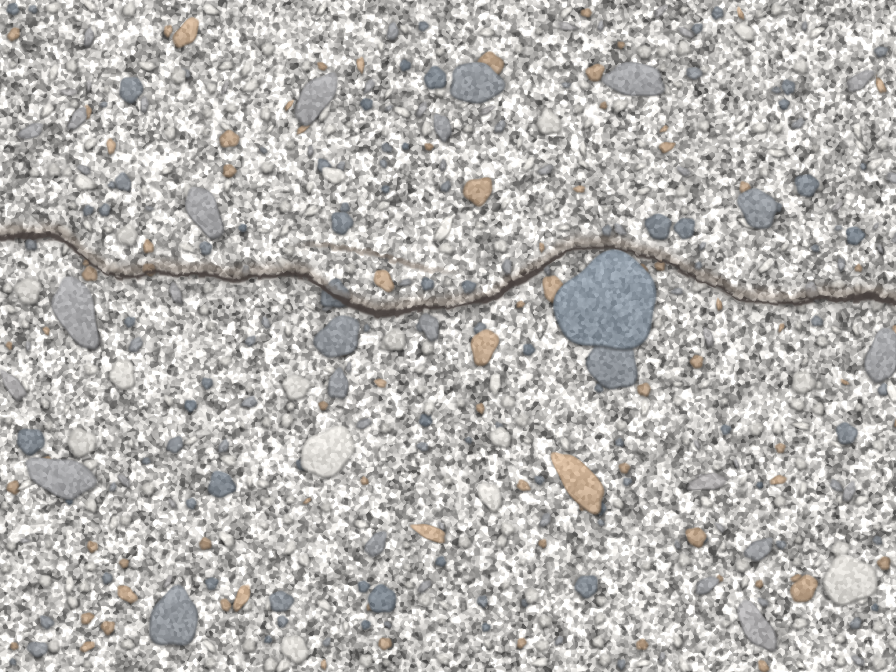
A WebGL 1 fragment shader for this texture:

```glsl
precision highp float;
// Weathered concrete: pale sandy grit with scattered pebbles and a winding crack.
uniform vec2 u_resolution;

#define GRIT_SCALE 92.0
#define GRIT_CONTRAST 0.50
#define FINE_SCALE 185.0
#define FINE_CONTRAST 0.46
#define BRIGHTNESS 0.755
#define PATCH_DEPTH 0.05
#define EDGE_SOFTNESS 0.002
#define RIM_SHADE 0.30
#define CRACK_WIDTH 0.0042
#define CRACK_SHADE 0.32

const vec3 SAND_TINT = vec3(1.008, 0.998, 0.982);
const vec3 PALE = vec3(0.89, 0.88, 0.86);
const vec3 GREY = vec3(0.66, 0.65, 0.65);
const vec3 SLATE = vec3(0.52, 0.56, 0.60);
const vec3 TAN = vec3(0.76, 0.66, 0.56);
const vec3 CRACK_DARK = vec3(0.27, 0.24, 0.23);
const vec3 CRACK_EARTH = vec3(0.64, 0.57, 0.51);

float hash(vec2 p) {
  vec3 q = fract(p.xyx * vec3(0.1031, 0.1030, 0.0973));
  q += dot(q, q.yzx + 33.33);
  return fract((q.x + q.y) * q.z);
}

vec2 hash2(vec2 p) {
  return vec2(hash(p), hash(p + 57.3));
}

// Cellular grains: a random tone per cell, blended softly at the borders.
float grains(vec2 p) {
  vec2 cell = floor(p);
  float tone = 0.0, total = 0.0;
  for (int j = -1; j <= 1; j++) {
    for (int i = -1; i <= 1; i++) {
      vec2 id = cell + vec2(float(i), float(j));
      vec2 away = id + hash2(id) - p;
      float weight = exp(-11.0 * dot(away, away));
      tone += weight * hash(id + 19.7);
      total += weight;
    }
  }
  return tone / total - 0.5;
}

// Layered sines, for slow patches and wobbling outlines.
float waves(vec2 p) {
  float a = sin(p.x + 1.7 * sin(p.y * 0.8)) * sin(p.y + 1.3 * sin(p.x * 0.7));
  float b = sin(2.3 * p.x - 1.6 * p.y + 2.0) * sin(1.9 * p.y + 2.1 * p.x);
  return 0.6 * a + 0.4 * b;
}

// Signed distance to a lumpy oval that tapers along its length.
float pebble(vec2 q, float radius, float stretch, float angle, float seed) {
  float c = cos(angle), s = sin(angle);
  q = vec2(c * q.x + s * q.y, c * q.y - s * q.x);
  q.y *= stretch * (1.0 + 0.35 * (seed - 0.5) * q.x / radius);
  q.x /= sqrt(stretch);
  float a = atan(q.y, q.x + 0.00001);
  float lumps = 0.07 * sin(3.0 * a + 40.0 * seed) + 0.05 * sin(5.0 * a + 71.0 * seed);
  return length(q) - radius * (1.0 + lumps);
}

// Lays one stone over the ground, with a dark seam and light from above.
vec3 layStone(vec3 ground, vec3 tint, float d, vec2 q, float radius, float speckle) {
  float seam = RIM_SHADE * (1.0 - smoothstep(0.0, 0.006, abs(d)));
  seam *= 0.75 - 0.4 * clamp(q.y / radius, -1.0, 1.0);
  vec3 face = tint * (1.0 + 0.07 * q.y / radius) + 0.16 * speckle;
  float cover = 1.0 - smoothstep(-EDGE_SOFTNESS, EDGE_SOFTNESS, d);
  return mix(ground, face, cover) * (1.0 - seam);
}

vec3 stoneTint(float pick, float shade, float paleShare) {
  vec3 tint = mix(SLATE, GREY, shade);
  tint = mix(tint, PALE, step(pick, paleShare));
  tint = mix(tint, TAN, step(0.86, pick));
  return tint * (0.92 + 0.15 * shade);
}

// Scatters stones over a jittered grid.
vec3 scatter(vec3 col, vec2 p, float scale, float share, float size, float paleShare, float speckle) {
  vec2 cell = floor(p * scale);
  for (int j = -1; j <= 1; j++) {
    for (int i = -1; i <= 1; i++) {
      vec2 id = cell + vec2(float(i), float(j));
      vec2 key = id + scale * 3.1;
      if (hash(key + 5.5) > share) continue;
      vec2 q = p - (id + 0.25 + 0.5 * hash2(key)) / scale;
      vec2 r = hash2(key + 11.3), look = hash2(key + 83.9);
      float radius = size * (0.65 + 0.7 * r.x) / scale;
      float stretch = 1.0 + 0.9 * r.y * r.y;
      float d = pebble(q, radius, stretch, 6.283 * look.x, r.x);
      col = layStone(col, stoneTint(look.y, r.y, paleShare), d, q, radius, speckle);
    }
  }
  return col;
}

// Height of the main crack across the slab.
float crackPath(float x) {
  float y = 0.645 - 0.055 * smoothstep(0.08, 0.18, x) - 0.052 * smoothstep(0.42, 0.56, x);
  y += 0.09 * smoothstep(0.66, 0.88, x) - 0.075 * smoothstep(0.93, 1.12, x);
  return y + 0.004 * sin(31.0 * x) + 0.002 * sin(83.0 * x + 1.0);
}

void main() {
  vec2 p = gl_FragCoord.xy / u_resolution.y;
  float coarse = grains(p * GRIT_SCALE);
  float fine = grains(p * FINE_SCALE + 31.0);

  // Sandy ground
  float tone = BRIGHTNESS + GRIT_CONTRAST * coarse + FINE_CONTRAST * fine;
  vec3 col = SAND_TINT * (tone + PATCH_DEPTH * waves(p * 13.0));

  // Pebbles, from small pale ones to large slate ones
  col = scatter(col, p, 34.0, 0.34, 0.26, 0.60, fine);
  col = scatter(col, p, 13.0, 0.30, 0.21, 0.30, fine);
  col = scatter(col, p, 5.0, 0.38, 0.17, 0.12, fine);

  // Main crack and its faint upper branch
  float rough = 0.006 * coarse + 0.002 * fine;
  float gap = p.y - crackPath(p.x) + rough;
  float width = CRACK_WIDTH * (0.75 + 0.5 * sin(17.0 * p.x + 2.0 * sin(9.0 * p.x)));
  float branch = abs(p.y - 0.615 - 0.02 * sin(14.0 * p.x - 5.0) + rough);
  float reach = smoothstep(0.42, 0.5, p.x) * (1.0 - smoothstep(0.62, 0.7, p.x));
  col = mix(col, CRACK_EARTH, 0.45 * exp(-pow((gap - 0.008) / 0.010, 2.0)));
  col *= 1.0 - CRACK_SHADE * exp(-abs(gap) / 0.011);
  col = mix(col, CRACK_DARK, 0.85 * (1.0 - smoothstep(width - 0.002, width + 0.003, abs(gap))));
  col = mix(col, CRACK_EARTH * 0.7, 0.6 * reach * (1.0 - smoothstep(0.001, 0.007, branch)));

  // Large slate stone bedded against the crack
  vec2 q = p - vec2(0.903, 0.548);
  float d = pebble(q, 0.075, 1.08, 0.5, 0.3);
  col = layStone(col, SLATE * 1.06, d, q, 0.075, fine + 0.4 * coarse);

  gl_FragColor = vec4(clamp(col, 0.0, 1.0), 1.0);
}
```
